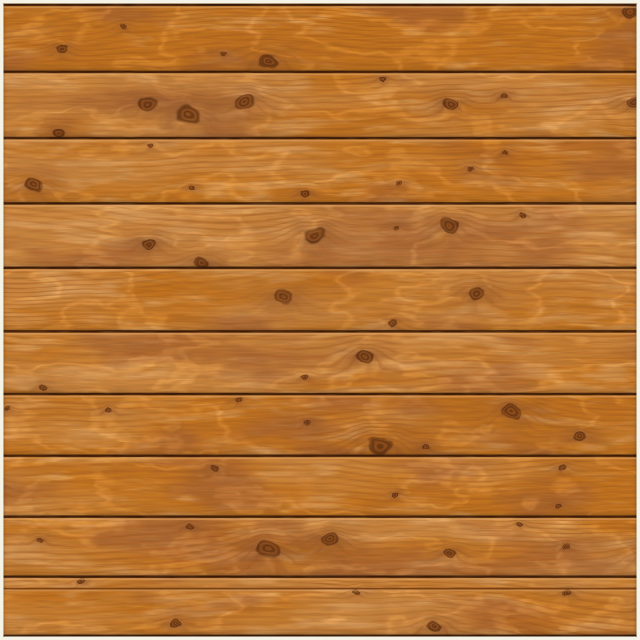
A WebGL 2 fragment shader for this texture:

```glsl
#version 300 es
precision highp float;
// Ten horizontal varnished pine planks inside a thin pale border.
// Grain is the contour lines of a warped height field; knots sit in jittered
// cells and bend that field, while layered noise stains each plank.

uniform vec2 u_resolution;
out vec4 fragColor;

const vec3 AMBER = vec3(0.74, 0.44, 0.12);
const vec3 HONEY = vec3(0.77, 0.51, 0.24);
const vec3 PALE = vec3(0.84, 0.62, 0.38);
const vec3 UMBER = vec3(0.63, 0.37, 0.19);
const vec3 DARK = vec3(0.43, 0.22, 0.07);
const vec3 GAP = vec3(0.22, 0.10, 0.03);
const vec3 BORDER = vec3(0.96, 0.95, 0.90);
const float PLANKS = 10.0;
const float TOP = 0.0075;      // upper edge of the first plank
const float PITCH = 0.1055;    // height of the first plank
const float SHRINK = 0.00069;  // planks get slightly lower downwards
const float KNOT_CELL = 0.125;

float hash(vec2 p) {
    vec3 a = fract(vec3(p.xyx) * 0.1031);
    a += dot(a, a.yzx + 33.33);
    return fract((a.x + a.y) * a.z);
}

float noise(vec2 p) {
    vec2 i = floor(p), f = fract(p);
    f = f * f * (3.0 - 2.0 * f);
    vec2 e = vec2(0.0, 1.0);
    return mix(mix(hash(i), hash(i + e.yx), f.x),
               mix(hash(i + e.xy), hash(i + e.yy), f.x), f.y);
}

float fbm(vec2 p) {
    float sum = 0.0, amp = 0.53;
    for (int i = 0; i < 4; i++) {
        sum += amp * noise(p);
        p = p * 2.03 + 17.3;
        amp *= 0.5;
    }
    return sum;
}

float waves(float x, float seed) {
    return sin(x * 7.0 + seed) + 0.5 * sin(x * 17.0 + seed * 2.3)
         + 0.25 * sin(x * 41.0 + seed * 3.7);
}

// Seam position, from the top, above plank n; and its inverse
float seam(float n) {
    return TOP + PITCH * n - SHRINK * n * n;
}

float plankAt(float y) {
    return (PITCH - sqrt(PITCH * PITCH - 4.0 * SHRINK * (y - TOP))) / (2.0 * SHRINK);
}

// Soft line of given half width at distance d
float line(float d, float halfWidth, float soft) {
    return 1.0 - smoothstep(halfWidth - soft, halfWidth + soft, abs(d));
}

// Knots of one plank: x = grain bend, y = halo, z = body, w = rings and rim
vec4 knots(vec2 q, float id, float height) {
    vec4 k = vec4(0.0);
    float cell = floor(q.x / KNOT_CELL);
    for (int i = -1; i <= 1; i++) {
        vec2 key = vec2(cell + float(i) + 5.0, id * 7.0 + 3.0);
        if (hash(key + 40.0) > 0.68) continue;
        vec2 jitter = vec2(hash(key), hash(key + 11.0));
        vec2 center = vec2((cell + float(i) + jitter.x) * KNOT_CELL,
                           (jitter.y - 0.5) * height * 0.86);
        float radius = mix(0.0035, 0.0145, pow(hash(key + 23.0), 2.0));
        vec2 r = (q - center) * vec2(0.8, 1.1) / radius;
        r.y += 0.2 * sin(r.x * 2.0 + jitter.x * 6.0);
        float d = length(r) + 0.35 * (noise(r * 1.5 + key) - 0.5);
        float body = 1.0 - smoothstep(0.75, 1.15, d);
        float stain = noise(q * vec2(45.0, 110.0) + key);
        k.x += radius * 1.6 * exp(-d * d * 0.16);
        k.y += exp(-length(r * vec2(0.4, 0.6))) * (0.5 + stain);
        k.z = max(k.z, body);
        k.w = max(k.w, max(line(d - 0.95, 0.1, 0.2) * (0.35 + 0.65 * stain),
                           body * (0.5 + 0.5 * sin(d * 12.0 + jitter.y * 6.0)) * 0.55));
    }
    return k;
}

vec3 plankColor(vec2 q, float id, float height) {
    vec2 seed = vec2(id * 13.7, id * 29.1);
    float warmth = 0.5 + 0.3 * cos(id * 0.967) + 0.3 * cos(id * 2.9);
    vec4 k = knots(q, id, height);
    vec2 s = q + vec2(0.0, 0.004 * waves(q.x, id * 1.9) + k.x * 0.5);

    // Broad varnish stains
    float broad = fbm(s * vec2(4.5, 24.0) + seed);
    float fine = fbm(s * vec2(14.0, 75.0) + seed + 50.0);
    vec3 c = mix(HONEY, AMBER, smoothstep(0.3, 0.75, broad + 0.55 * (warmth - 0.5)));
    c = mix(c, PALE, 0.65 * smoothstep(0.45, 0.8, fine + 0.15 * (0.5 - warmth)));
    float blush = fbm(s * vec2(6.0, 18.0) + seed + 90.0);
    c = mix(c, UMBER, 0.65 * smoothstep(0.52, 0.78, blush));

    // Pale curls in the figure
    float curl = 1.0 - abs(2.0 * fbm(s * vec2(9.0, 22.0) + seed + 130.0) - 1.0);
    c += 0.07 * smoothstep(0.86, 1.0, curl) * vec3(1.0, 0.9, 0.6);

    // Growth rings and fibres
    float field = s.y + k.x + 0.05 * noise(s * vec2(2.6, 11.0) + seed);
    float ring = pow(0.5 + 0.5 * sin(field * 620.0 + 2.0 * fine), 3.0);
    c = mix(c, UMBER * vec3(1.0, 0.92, 0.65), ring * mix(0.08, 0.5, noise(s * vec2(5.0, 20.0) + seed + 7.0)));
    c *= 0.95 + 0.1 * noise(q * vec2(40.0, 480.0) + seed);

    // Knots
    c = mix(c, UMBER * 0.88, clamp(k.y * 0.75, 0.0, 0.7));
    c = mix(c, DARK * 1.15, 0.65 * k.z);
    return mix(c, GAP, 0.75 * k.w);
}

void main() {
    vec2 uv = gl_FragCoord.xy / u_resolution;
    vec2 p = vec2(uv.x, 1.0 - uv.y);
    float soft = 0.8 / u_resolution.y;
    float id = clamp(floor(plankAt(p.y)), 0.0, PLANKS - 1.0);
    float above = p.y - seam(id), below = seam(id + 1.0) - p.y;
    float height = seam(id + 1.0) - seam(id);
    vec3 c = plankColor(vec2(p.x, above - 0.5 * height), id, height);

    // Rounded plank edges, light bevel below each seam, dark seam
    c *= 1.0 - 0.3 * exp(-max(below, 0.0) / 0.004);
    c = mix(c, PALE * 1.05, 0.55 * line(above - 0.0038, 0.0014, 0.0012));
    float wear = 0.8 + 0.2 * noise(vec2(p.x * 60.0, id * 5.0));
    c = mix(c, GAP, wear * line(min(abs(above), abs(below)), 0.0019, soft));

    // Shallow extra groove in the lowest plank
    float groove = above - 0.0185;
    float lowest = step(PLANKS - 1.5, id);
    c = mix(c, PALE, 0.5 * lowest * line(groove - 0.003, 0.0013, soft));
    c = mix(c, DARK, 0.85 * lowest * line(groove, 0.0013, soft));

    // Border with a thin shaded rim
    vec2 edge = min(p, 1.0 - p);
    float inset = min(edge.x, edge.y) - 0.0055;
    c *= 1.0 - 0.25 * exp(-max(inset, 0.0) / 0.002);
    c = mix(BORDER, c, smoothstep(-soft, soft, inset));
    fragColor = vec4(c, 1.0);
}
```
